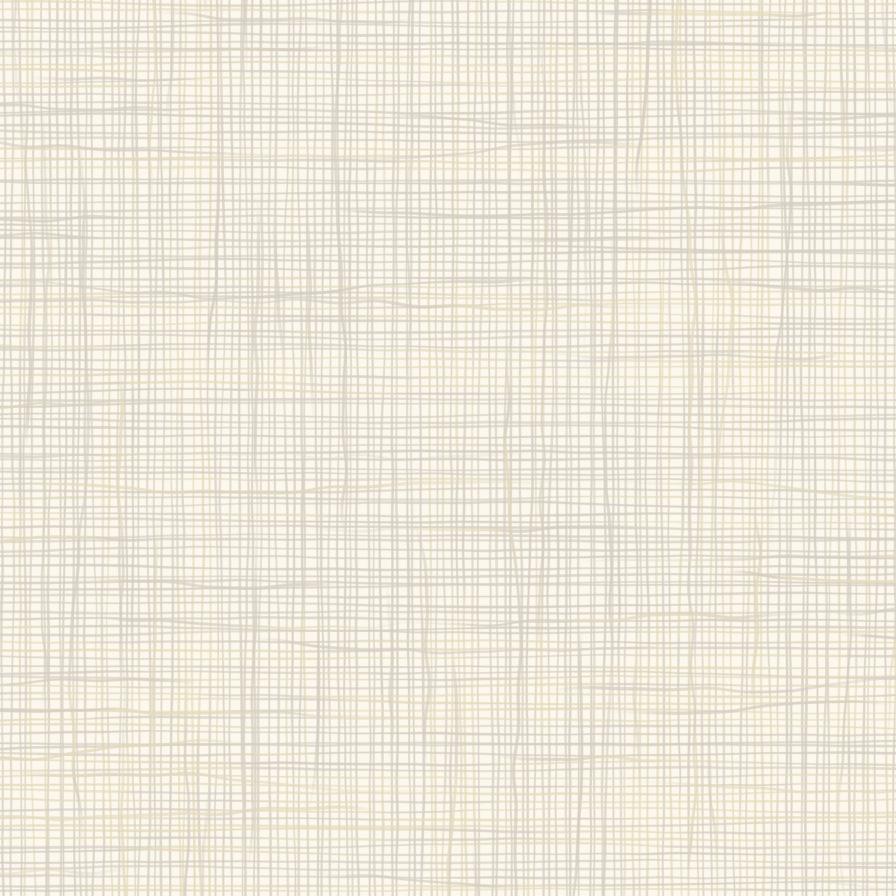
A three.js fragment shader for this texture:

```glsl
#define FINE_COUNT 118.0
#define FINE_RADIUS 0.00118
#define FINE_WANDER 0.75
#define SLUB_COUNT 27.0
#define SLUB_RADIUS 0.0015
#define SLUB_WANDER 0.7
#define EDGE 0.0010
#define OPACITY 0.86
#define CREAM vec3(0.988, 0.972, 0.928)
#define GREIGE vec3(0.832, 0.803, 0.757)
#define STRAW vec3(0.895, 0.855, 0.735)

varying vec2 vUv;

float hash(float n, float seed) {
  return fract(sin(n * 12.9898 + seed * 78.233) * 43758.5453);
}

float noise(float x, float seed) {
  float cell = floor(x);
  float f = fract(x);
  return mix(hash(cell, seed), hash(cell + 1.0, seed), f * f * (3.0 - 2.0 * f));
}

// Straw dye falls on short runs of neighbouring threads
float strawAmount(float id, float along, float seed) {
  float band = noise(id * 0.3, seed + 5.0);
  float run = noise(along * 7.0 + 9.0 * hash(id, seed + 6.0), floor(id / 3.0) + seed);
  return smoothstep(0.58, 0.68, 0.55 * band + 0.45 * run);
}

// Lays threads running along p.y over the given colour
vec3 layThreads(vec3 base, vec2 p, float count, float radius, float wander,
                float sparse, float seed) {
  vec3 color = base;
  float nearest = floor(p.x * count);
  for (int k = -1; k <= 1; k++) {
    float id = nearest + float(k);
    float phase = 20.0 * hash(id, seed);
    float key = id + seed;

    // Hand-drawn path: uneven spacing, slow drift and a slight tremor
    float center = id + 0.5 + 0.5 * (hash(id, seed + 1.0) - 0.5);
    center += wander * (noise(p.y * 4.0 + phase, key + 0.3) - 0.5);
    center += 0.22 * wander * (noise(p.y * 22.0 + phase, key + 0.6) - 0.5);

    // Thickness and ink vary along the length
    float swell = noise(p.y * 9.0 + phase, key + 0.45);
    float ink = mix(0.72, 1.0, noise(p.y * 6.0 + phase, key + 0.75));
    float present = smoothstep(0.42, 0.66, noise(p.y * 4.5 + phase, key + 0.15));
    ink *= mix(1.0, present, sparse);

    float halfWidth = radius * mix(0.72, 1.3, swell);
    float dist = abs(p.x - center / count);
    float cover = 1.0 - smoothstep(halfWidth - EDGE, halfWidth + EDGE, dist);
    vec3 dye = mix(GREIGE, STRAW, strawAmount(id, p.y, seed));
    color = mix(color, dye, cover * ink * OPACITY);
  }
  return color;
}

void main() {
  vec2 warp = vUv;
  vec2 weft = vUv.yx;
  vec3 color = CREAM;

  // Fine open weave
  color = layThreads(color, warp, FINE_COUNT, FINE_RADIUS, FINE_WANDER, 0.0, 11.0);
  color = layThreads(color, weft, FINE_COUNT, FINE_RADIUS, FINE_WANDER, 0.0, 237.0);

  // Thicker stray threads that come and go
  color = layThreads(color, warp, SLUB_COUNT, SLUB_RADIUS, SLUB_WANDER, 1.0, 419.0);
  color = layThreads(color, weft, SLUB_COUNT, SLUB_RADIUS, SLUB_WANDER, 1.0, 583.0);

  gl_FragColor = vec4(color, 1.0);
}
```
